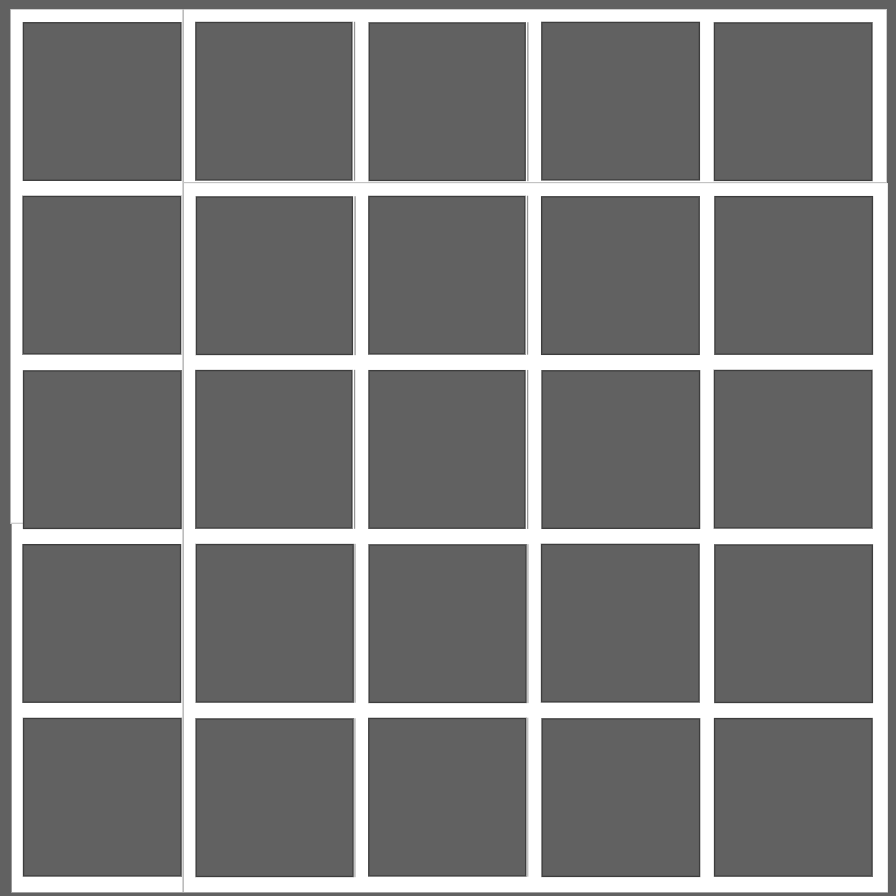
Write a Shadertoy shader that draws this pattern.

```glsl
float boxDistance(vec2 p, vec2 halfSize) {
    vec2 q = abs(p) - halfSize;
    return length(max(q, 0.0)) + min(max(q.x, q.y), 0.0);
}

// Antialiased coverage of the region where the distance is negative
float coverage(float d, float pixel) {
    return clamp(0.5 - d / pixel, 0.0, 1.0);
}

// Coverage of a thin stroke, fading when it is narrower than a pixel
float stroke(float d, float width, float pixel) {
    return coverage(abs(d) - 0.5 * width, pixel) - coverage(abs(d) + 0.5 * width, pixel);
}

void mainImage(out vec4 fragColor, in vec2 fragCoord) {
    vec2 uv = fragCoord / iResolution.xy;
    float pixel = 1.0 / min(iResolution.x, iResolution.y);
    vec3 gray = vec3(0.38);

    // White frame, its sides stepping slightly between rows
    vec2 frameMin = vec2(uv.y < 0.415 ? 0.0130 : 0.0117, 0.0040);
    vec2 frameMax = vec2(uv.y < 0.796 ? 0.9909 : 0.9896, 0.9896);
    float frame = boxDistance(uv - 0.5 * (frameMin + frameMax), 0.5 * (frameMax - frameMin));
    vec3 color = mix(gray, vec3(1.0), coverage(frame, pixel));

    // Five by five cells, with index zero in the middle
    vec2 pitch = vec2(0.1929, 0.1942);
    vec2 fromCenter = uv - vec2(0.4997, 0.4984);
    vec2 id = clamp(floor(fromCenter / pitch + 0.5), -2.0, 2.0);
    vec2 p = fromCenter - id * pitch;
    p += 0.0003 * sin(id.yx * 2.7 + id * 4.1);

    // Two columns lose a sliver on the right, leaving a hairline
    float trimmed = step(abs(id.x + 0.5), 0.6);
    float lower = step(id.y, -0.5);
    float hairline = stroke(p.x - 0.0892, mix(0.0014, 0.0022, lower), pixel);
    hairline *= trimmed * coverage(abs(p.y) - 0.0887, pixel);
    color = mix(color, vec3(mix(0.58, 0.76, lower)), hairline);

    // Seams where the white bars meet
    float columnSeam = stroke(uv.x - 0.2044, 0.0014, pixel) * coverage(frame, pixel);
    float rowSeam = stroke(uv.y - 0.7962, 0.0013, pixel)
        * step(0.2044, uv.x) * coverage(frame, pixel);
    float sideSeam = stroke(uv.y - 0.4160, 0.0012, pixel)
        * step(uv.x, 0.0255) * coverage(frame, pixel);
    color = mix(color, vec3(0.66), columnSeam);
    color = mix(color, vec3(0.76), max(rowSeam, sideSeam));

    // Gray cells with a darker rim
    float trim = 0.0017 * trimmed * (1.0 - 0.6 * lower);
    float cell = boxDistance(p + vec2(0.5 * trim, 0.0), vec2(0.0887 - 0.5 * trim, 0.0887));
    float rim = stroke(cell + 0.0008, 0.0015, pixel);
    vec3 cellColor = mix(gray, vec3(0.24), rim);
    color = mix(color, cellColor, coverage(cell, pixel));

    fragColor = vec4(color, 1.0);
}
```
